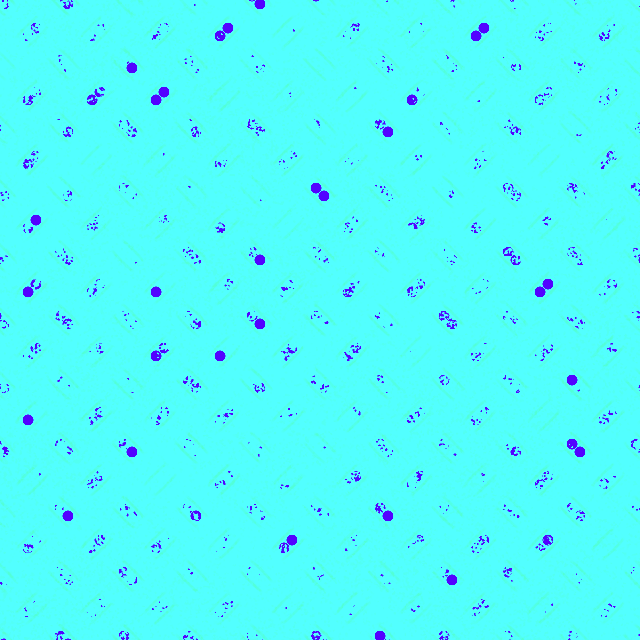
Reproduce this texture procedurally as a Shadertoy shader.

```glsl
// Cyan tread plate: two interleaved lattices of diagonal lugs, each edged by
// two faint green strokes and holding a pair of violet spots that a cellular
// noise breaks up, from solid discs to a few loose specks.

vec2 hash2(vec2 p) {
    vec3 q = fract(p.xyx * vec3(0.1031, 0.1030, 0.0973));
    q += dot(q, q.yzx + 33.33);
    return fract((q.xx + q.yz) * q.zy);
}

// Two random values, constant over each irregular Voronoi grain
vec2 grainValues(vec2 p) {
    vec2 base = floor(p), nearest = base;
    float best = 9.0;
    for (int y = -1; y <= 1; y++)
    for (int x = -1; x <= 1; x++) {
        vec2 cell = base + vec2(x, y);
        vec2 away = cell + hash2(cell) - p;
        float d = dot(away, away);
        if (d < best) { best = d; nearest = cell; }
    }
    return hash2(nearest + 57.0);
}

// Broad, slow unevenness from layered sines, about -1 to 1
float mottle(vec2 p) {
    float a = sin(p.x * 9.0 + 2.0 * sin(p.y * 7.0));
    float b = sin(p.y * 23.0 + 2.0 * sin(p.x * 17.0 + 1.0));
    return 0.5 * (a + b);
}

// x: strength of the green strokes, y: violet coverage
vec2 lugs(vec2 uv, float grain) {
    vec2 result = vec2(0.0);
    for (int family = 0; family < 2; family++) {
        vec2 q = uv * 10.0 - 0.5 * float(family);
        vec2 id = floor(q + 0.5);
        vec2 local = q - id;

        // Lug axes: falling in the first family, rising in the second
        vec2 axis = vec2(1.0, family == 0 ? -1.0 : 1.0) * 0.7071;
        float along = dot(local, axis);
        float across = dot(local, vec2(-axis.y, axis.x));
        vec2 key = id + 71.0 * float(family) + 13.0;
        vec2 lugRandom = hash2(key);

        // Tapered, slightly bowed edge strokes
        float bow = abs(abs(across) - 0.125 + 0.2 * along * along);
        float stroke = 1.0 - smoothstep(0.010, 0.030, bow);
        stroke *= 1.0 - smoothstep(0.17, 0.27, abs(along));
        result.x = max(result.x, stroke * mix(0.65, 1.0, lugRandom.y));

        // Paired spots, speckled more densely towards their rims
        float side = along < 0.0 ? -1.0 : 1.0;
        float d = length(vec2(along - 0.088 * side, across)) / 0.083;
        float fill = lugRandom.x * hash2(key + 31.0 + 7.0 * side).x;
        float amount = fill * mix(0.6, 1.2, d * d) + smoothstep(0.58, 0.74, fill);
        result.y = max(result.y, step(d, 1.0) * step(grain, amount));
    }
    return result;
}

void mainImage(out vec4 fragColor, in vec2 fragCoord) {
    float greenTint = 0.0, violet = 0.0;

    // Four samples per pixel smooth the grain edges
    for (int i = 0; i < 4; i++) {
        vec2 offset = vec2(i % 2, i / 2) * 0.5 - 0.25;
        vec2 uv = (fragCoord + offset) / iResolution.y;
        vec2 grain = grainValues(uv * 330.0);
        vec2 lug = lugs(uv, grain.x);
        float speckle = 0.055 * smoothstep(0.72, 0.98, grain.y + 0.10 * mottle(uv));
        float edge = lug.x * (0.07 + 0.10 * grain.y);
        greenTint += 0.25 * min(speckle + edge, 0.16);
        violet += 0.25 * lug.y;
    }

    vec3 cyanPlate = vec3(0.32, 1.0, 1.0 - greenTint);
    vec3 violetSpot = vec3(0.32, 0.01, 1.0);
    vec3 color = mix(cyanPlate, violetSpot, smoothstep(0.2, 0.8, violet));
    fragColor = vec4(color, 1.0);
}
```
